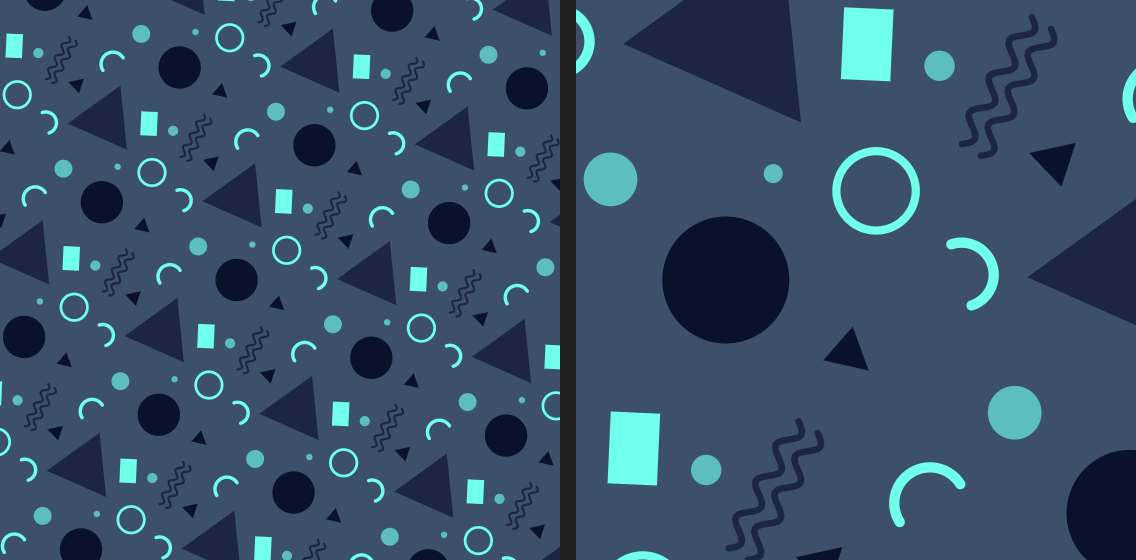
Left: the whole. Right: its middle third, enlarged.
Reproduce this pattern procedurally as a WebGL 1 fragment shader.

```glsl
precision highp float;
// Scattered discs, triangles, rings, arcs and squiggles on a tilted square lattice.

uniform vec2 u_resolution;

#define CELL 0.2778              // lattice spacing, in canvas heights
#define TILT -0.5236             // lattice angle, in radians
#define ORIGIN vec2(0.4225, 0.5) // canvas position of one big disc
#define SLATE vec3(0.235, 0.315, 0.415)
#define INDIGO vec3(0.11, 0.145, 0.26)
#define NAVY vec3(0.035, 0.07, 0.165)
#define MINT vec3(0.44, 1.0, 0.92)
#define TEAL vec3(0.36, 0.75, 0.745)
#define WAVES 3.5                // periods along a squiggle

const float PI = 3.14159265;

mat2 rotation(float angle) {
  float c = cos(angle), s = sin(angle);
  return mat2(c, s, -s, c);
}

// Offset from the nearest lattice copy of a centre, in screen orientation.
vec2 fold(vec2 p, vec2 center) {
  vec2 q = (p - center) * rotation(TILT);
  return rotation(TILT) * (q - floor(q + 0.5));
}

float segment(vec2 p, vec2 a, vec2 b) {
  vec2 ab = b - a;
  return length(p - a - ab * clamp(dot(p - a, ab) / dot(ab, ab), 0.0, 1.0));
}

float disc(vec2 p, vec2 center, float radius) {
  return length(fold(p, center)) - radius;
}

float box(vec2 p, vec2 center, vec2 halfSize, float angle) {
  vec2 d = abs(fold(p, center) * rotation(angle)) - halfSize;
  return length(max(d, 0.0)) + min(max(d.x, d.y), 0.0);
}

// Signed distance to the line a-b, positive on its left.
float side(vec2 p, vec2 a, vec2 b) {
  vec2 e = normalize(b - a);
  return dot(p - a, vec2(-e.y, e.x));
}

// Vertices run clockwise.
float triangle(vec2 p, vec2 a, vec2 b, vec2 c) {
  vec2 center = (a + b + c) / 3.0;
  vec2 q = fold(p, center) + center;
  return max(side(q, a, b), max(side(q, b, c), side(q, c, a)));
}

// Half circle with round caps, bulging towards the given angle.
float halfArc(vec2 p, vec2 center, float radius, float angle) {
  vec2 q = fold(p, center) * rotation(angle);
  float caps = length(vec2(q.x, abs(q.y) - radius));
  return (q.x > 0.0 ? abs(length(q) - radius) : caps) - 0.011;
}

vec2 wavePoint(float t) {
  return vec2((t - 0.5) * 0.31, 0.019 * sin(2.0 * PI * WAVES * t));
}

float squiggle(vec2 p, vec2 center) {
  vec2 q = fold(p, center) * rotation(-2.075);
  float d = 1.0;
  for (int i = 0; i < 42; i++) {
    float t = float(i) / 42.0;
    d = min(d, segment(q, wavePoint(t), wavePoint(t + 1.0 / 42.0)));
  }
  return d - 0.007;
}

void main() {
  vec2 p = (gl_FragCoord.xy / u_resolution.y - ORIGIN) / CELL;
  float pixel = 1.0 / (u_resolution.y * CELL);

  // Indigo: large triangle and paired squiggles
  float indigo = triangle(p, vec2(-0.220, 0.506), vec2(0.119, 0.750), vec2(0.161, 0.3375));
  indigo = min(indigo, squiggle(p, vec2(0.581, 0.427)));
  indigo = min(indigo, squiggle(p, vec2(0.622, 0.402)));

  // Navy: large disc and two small triangles
  float navy = disc(p, vec2(0.0), 0.136);
  navy = min(navy, triangle(p, vec2(0.272, -0.100), vec2(0.306, -0.194), vec2(0.209, -0.172)));
  navy = min(navy, triangle(p, vec2(0.650, 0.272), vec2(0.750, 0.294), vec2(0.719, 0.200)));

  // Mint: rectangle, ring and two arcs
  float mint = box(p, vec2(0.303, 0.505), vec2(0.053, 0.077), -0.045);
  mint = min(mint, abs(disc(p, vec2(0.322, 0.191), 0.085)) - 0.0088);
  mint = min(mint, halfArc(p, vec2(0.505, 0.011), 0.069, 0.32));
  mint = min(mint, halfArc(p, vec2(0.4375, -0.478), 0.0765, 2.13));

  // Teal: three dots
  float teal = disc(p, vec2(-0.247, 0.2156), 0.0575);
  teal = min(teal, disc(p, vec2(0.458, 0.459), 0.0325));
  teal = min(teal, disc(p, vec2(0.1016, 0.228), 0.0203));

  vec4 cover = clamp(0.5 - vec4(indigo, navy, mint, teal) / pixel, 0.0, 1.0);
  vec3 color = mix(SLATE, INDIGO, cover.x);
  color = mix(color, NAVY, cover.y);
  color = mix(color, MINT, cover.z);
  color = mix(color, TEAL, cover.w);
  gl_FragColor = vec4(color, 1.0);
}
```
